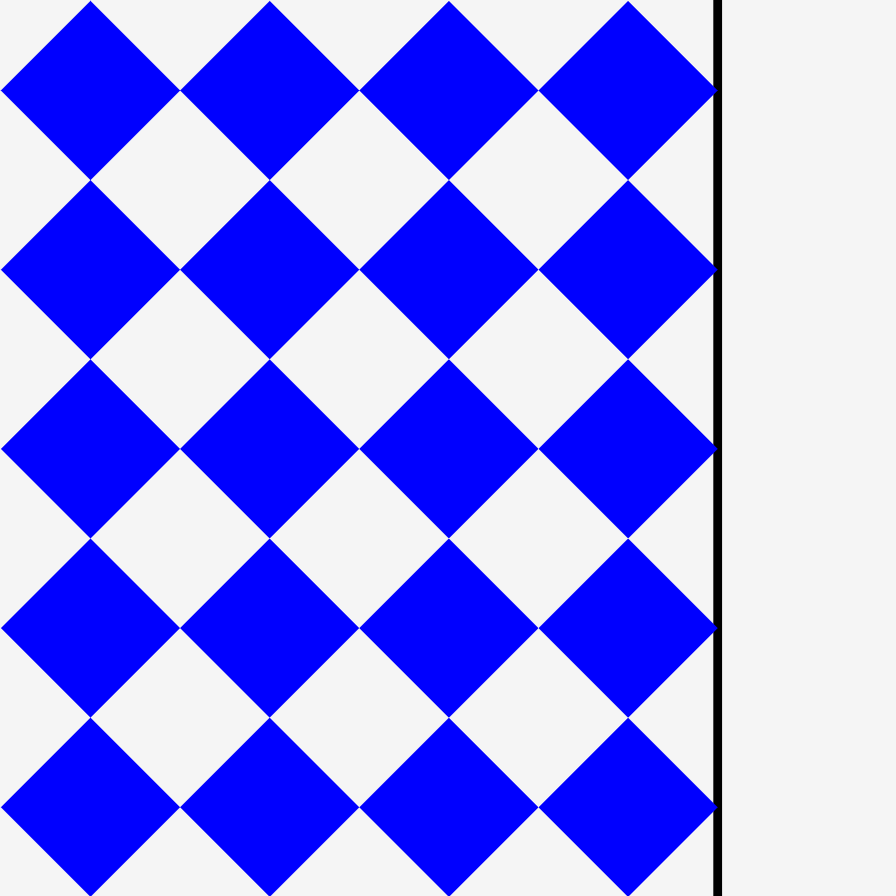
Write a WebGL 1 fragment shader that draws this pattern.

```glsl
precision highp float;

// Blue diamonds touching tip to tip in a grid of four columns and five rows,
// with a black vertical rule behind the last tips and a plain margin beyond.
// Each point is folded into its nearest cell and tested by signed distance.

uniform vec2 u_resolution;

const vec2 GRID_COUNT = vec2(4.0, 5.0);
const float CELL_SIZE = 0.2;
const float DIAMOND_RADIUS = 0.1;               // centre to tip
const vec2 GRID_ORIGIN = vec2(0.001, -0.001);   // lower left corner
const float RULE_WIDTH = 0.0098;

const vec3 PAPER = vec3(0.96);
const vec3 BLUE = vec3(0.0, 0.0, 1.0);
const vec3 BLACK = vec3(0.0);

float diamondDistance(vec2 p, float radius) {
    return (abs(p.x) + abs(p.y) - radius) * 0.7071;
}

// Coverage of a shape across one pixel-wide edge.
float coverage(float dist, float pixel) {
    return clamp(0.5 - dist / pixel, 0.0, 1.0);
}

void main() {
    float pixel = 1.0 / min(u_resolution.x, u_resolution.y);
    vec2 p = gl_FragCoord.xy / u_resolution - GRID_ORIGIN;

    // Nearest cell inside the finite grid
    vec2 cell = clamp(floor(p / CELL_SIZE), vec2(0.0), GRID_COUNT - 1.0);
    vec2 local = p - (cell + 0.5) * CELL_SIZE;

    // Rule along the right side of the grid
    float ruleX = GRID_COUNT.x * CELL_SIZE;
    float rule = abs(p.x - ruleX) - 0.5 * RULE_WIDTH;
    vec3 color = mix(PAPER, BLACK, coverage(rule, pixel));

    // Diamonds lie over the rule
    float diamond = diamondDistance(local, DIAMOND_RADIUS);
    color = mix(color, BLUE, coverage(diamond, pixel));

    gl_FragColor = vec4(color, 1.0);
}
```
